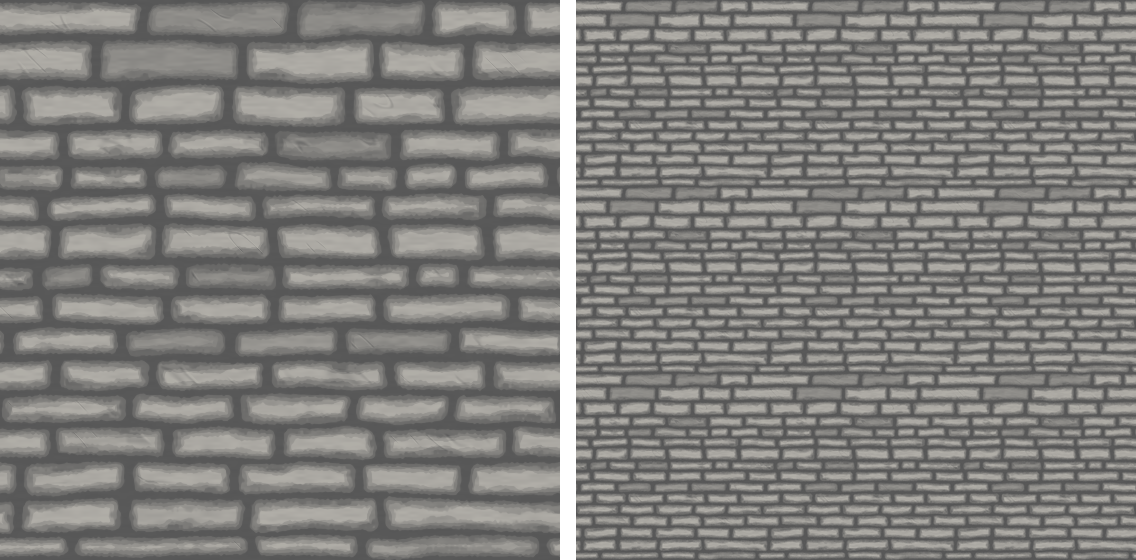
Left: one tile. Right: repeated 3 by 3.
This texture is drawn by a WebGL 1 fragment shader. Its source:

```glsl
precision highp float;
uniform vec2 u_resolution;

float hash(vec2 p) {
  vec3 q = fract(vec3(p.xyx) * vec3(0.1031, 0.1030, 0.0973));
  q += dot(q, q.yzx + 33.33);
  return fract((q.x + q.y) * q.z);
}

// Value noise on the unit tile, wrapping after freq cells
float noise(vec2 p, vec2 freq) {
  p *= freq;
  vec2 i = floor(p), f = fract(p);
  f = f * f * (3.0 - 2.0 * f);
  vec2 a = mod(i, freq), b = mod(i + 1.0, freq);
  return mix(mix(hash(a), hash(vec2(b.x, a.y)), f.x),
             mix(hash(vec2(a.x, b.y)), hash(b), f.x), f.y);
}

// Irregular position of vertical joint k in a course of count stones
float joint(float k, float course, float count) {
  float spread = count == 5.0 ? 0.22 : 0.6;
  return k + spread * (hash(vec2(mod(k, count) + 3.0, course * 7.0 + 11.0)) - 0.5);
}

float roundedBox(vec2 p, vec2 halfSize, float radius) {
  vec2 q = abs(p) - halfSize + radius;
  return length(max(q, 0.0)) + min(max(q.x, q.y), 0.0) - radius;
}

void main() {
  vec2 uv = gl_FragCoord.xy / u_resolution;
  float soft = max(0.001, 0.7 / u_resolution.y);

  // Hand-laid wobble of the courses
  vec2 p = uv + 0.008 * (vec2(noise(uv, vec2(16.0, 20.0)),
                             noise(uv + 0.37, vec2(13.0, 16.0))) - 0.5);

  // Courses from the top: heights, stone counts and shifts
  mat4 heights = mat4(53, 62, 60, 47, 42, 41, 54, 41, 47, 44, 47, 45, 49, 50, 50, 36) / 768.0;
  mat4 counts = mat4(4, 4, 5, 5, 7, 5, 5, 6, 5, 5, 5, 5, 5, 5, 4, 4);
  mat4 shifts = mat4(164, 94, 13, 78, 0, 57, 64, 20, 72, 22, 70, 12, 70, 25, 180, 132) / 768.0;
  float down = fract(1.0 - p.y);
  float top = 0.0, course = 0.0, courseTop = 0.0, height = 0.05, count = 5.0, shift = 0.0;
  for (int i = 0; i < 4; i++) {
    for (int j = 0; j < 4; j++) {
      if (down >= top) {
        course = float(i * 4 + j);
        courseTop = top;
        height = heights[i][j];
        count = counts[i][j];
        shift = shifts[i][j];
      }
      top += heights[i][j];
    }
  }

  // Stone between its two joints
  float along = fract(p.x - shift) * count;
  float k = floor(along);
  k += step(joint(k + 1.0, course, count), along) - step(along, joint(k, course, count));
  float left = joint(k, course, count), right = joint(k + 1.0, course, count);
  vec2 id = vec2(mod(k, count) + 1.0, course + 1.0);
  float r1 = hash(id + 41.0), r2 = hash(id + 73.0), r3 = hash(id + 127.0);
  vec2 local = vec2((along - 0.5 * (left + right)) / count, down - courseTop - 0.5 * height);
  local.y += local.x * (r1 - 0.5) * 0.05;
  vec2 halfSize = vec2(0.5 * (right - left) / count, 0.5 * height)
                - vec2(0.006 + 0.003 * r2, 0.0045 + 0.003 * r3);
  float depth = -roundedBox(local, halfSize, 0.01 + 0.006 * r1);

  // Uneven shading inside the face
  float inside = smoothstep(0.003, 0.012, depth);
  float patches = noise(uv + 0.21, vec2(17.0, 38.0));
  float facing = depth - 0.006 * inside * smoothstep(0.5, 0.9, patches)
               + 0.003 * inside * (r2 - 0.5);

  // Four ragged layers of paint, lightening towards the middle
  float tone = 0.0;
  float dim = smoothstep(0.74, 0.86, hash(id + 211.0));
  for (int i = 0; i < 4; i++) {
    float layer = float(i);
    vec2 q = uv + layer * vec2(0.137, 0.291);
    float rag = 0.003 * (noise(q, vec2(210.0, 120.0)) - 0.5)
              + (0.003 + 0.001 * layer) * (noise(q, vec2(56.0, 64.0)) - 0.5);
    float edge = facing - 0.005 * layer + rag;
    float cover = 0.75 * smoothstep(-soft, soft, edge) + 0.25 * smoothstep(-0.004, 0.004, edge);
    tone += cover * mix(0.25, layer < 2.0 ? 0.2 : 0.12, dim);
  }

  // Flat brush strokes
  float strokes = noise(uv, vec2(24.0, 150.0)) + noise(uv + 0.53, vec2(60.0, 210.0)) - 1.0;
  tone += strokes * (0.025 + 0.075 * inside);

  // Short slanted creases with a pale lip
  vec2 slant = vec2(uv.x + uv.y, uv.y);
  float bend = noise(slant, vec2(32.0, 18.0)) - 0.5;
  float worn = step(0.55, r3) * smoothstep(0.006, 0.012, depth)
             * smoothstep(0.5, 0.7, noise(uv + 0.71, vec2(22.0, 30.0)));
  tone -= 0.2 * worn * (1.0 - smoothstep(0.0, 0.07, abs(bend)));
  tone += 0.1 * worn * (1.0 - smoothstep(0.0, 0.06, abs(bend - 0.1)));

  vec3 mortar = vec3(0.345), paleStone = vec3(0.675, 0.665, 0.642);
  gl_FragColor = vec4(mix(mortar, paleStone, clamp(tone, -0.05, 1.05)), 1.0);
}
```
